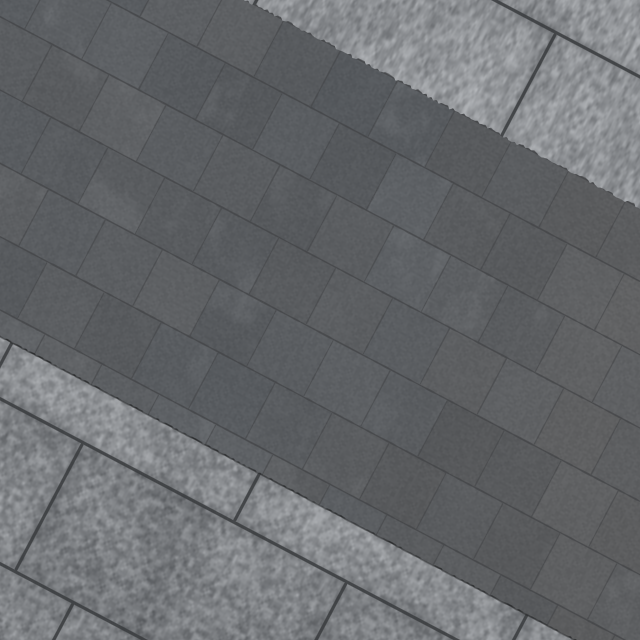
This texture is drawn by a Shadertoy shader. Its source:

```glsl
// A diagonal band of small dark paving tiles between large pale granite slabs.
// One rotated frame carries both bond patterns; sine-hash value noise adds
// granite mottling, per-tile tone, faint smears and slightly ragged borders.

const float SLOPE = 0.486;         // tilt of the paving, radians
const float BAND_LOW = 0.4193;     // band borders across the courses
const float BAND_HIGH = 1.0638;
const vec2 TILE = vec2(0.1007, 0.1013);
const float SLAB_BASE = 0.1055;
const float SLAB_HEIGHT = 0.2279;

float hash(vec2 p) {
    return fract(sin(dot(p, vec2(127.1, 311.7))) * 43758.545);
}

float noise(vec2 p) {
    vec2 cell = floor(p), f = fract(p);
    f = f * f * (3.0 - 2.0 * f);
    return mix(mix(hash(cell), hash(cell + vec2(1, 0)), f.x),
               mix(hash(cell + vec2(0, 1)), hash(cell + vec2(1, 1)), f.x), f.y);
}

float fbm(vec2 p) {
    float sum = 0.0, gain = 0.5;
    for (int i = 0; i < 4; i++) {
        sum += gain * noise(p);
        p = mat2(1.6, 1.2, -1.2, 1.6) * p + 7.3;
        gain *= 0.5;
    }
    return sum / 0.9375;
}

// Distance to the nearest whole number, in units of the given pitch
float gridDistance(float x, float pitch) {
    return abs(fract(x + 0.5) - 0.5) * pitch;
}

float lineMask(float d, float halfWidth, float aa) {
    return 1.0 - smoothstep(halfWidth - aa, halfWidth + aa, d);
}

// Reference joint of a slab course, with the slab lengths left and right of it
vec3 slabCourse(float row) {
    if (row < -0.5) return vec3(0.0742, 0.456, 0.456);
    if (row < 0.5) return vec3(-0.0293, 0.466, 0.466);
    if (row < 1.5) return vec3(0.237, 0.4375, 0.4727);
    if (row < 4.5) return vec3(0.325, 0.4375, 0.4375);
    return vec3(0.545, 0.4375, 0.4375);
}

vec3 slabs(vec2 q, float aa) {
    float course = (q.y - SLAB_BASE) / SLAB_HEIGHT;
    float row = floor(course);
    vec3 bond = slabCourse(row);
    float along = q.x - bond.x;
    float pitch = along < 0.0 ? bond.y : bond.z;
    float d = min(gridDistance(course, SLAB_HEIGHT), gridDistance(along / pitch, pitch));

    // Short granite streaks over broad cloudy stains
    float upper = step(0.75, q.y);
    vec2 stretch = mix(vec2(135.0, 115.0), vec2(160.0, 85.0), upper);
    float grain = noise(q * stretch) * 0.65 + noise(q * stretch * 1.9 + 31.0) * 0.35;
    float stain = fbm(q * 7.0 + 3.0);
    float tone = mix(0.525, 0.565, upper) + 0.025 * step(0.5, row) * (1.0 - upper);
    tone += 0.24 * (grain - 0.5) + 0.14 * (stain - 0.5);
    tone += 0.03 * (hash(vec2(row, floor(along / pitch))) - 0.5);
    tone *= 1.0 - 0.12 * exp(-d * 90.0);

    vec3 color = tone + vec3(-0.008, 0.003, 0.017);
    return mix(color, vec3(0.23, 0.24, 0.25), 0.88 * lineMask(d, 0.0025, aa));
}

vec3 tiles(vec2 q, float aa) {
    float course = (BAND_HIGH - q.y) / TILE.y;
    float row = floor(course);
    float along = q.x / TILE.x - mix(0.40, 0.91, mod(row, 2.0));
    vec2 id = vec2(floor(along), row);

    // Tone varies by tile; only some tiles carry pale smears
    float smear = smoothstep(0.5, 0.75, fbm(q * vec2(22.0, 16.0) + id * 5.7));
    float smeared = smoothstep(0.5, 0.9, hash(id + 19.0));
    float tone = 0.363 + 0.032 * (hash(id + 4.0) - 0.5);
    tone += 0.035 * smear * smeared + 0.025 * (fbm(q * 9.0) - 0.5);
    tone += 0.035 * (noise(q * 290.0) - 0.5);
    float warmth = 0.006 * smoothstep(0.2, 0.7, q.x) + 0.005 * hash(id + 8.0);
    vec3 color = tone + vec3(-0.012 + warmth, 0.002, 0.018 - warmth);

    // Bed joints are a little stronger than the short joints
    float wobble = 0.0008 * (noise(q * 120.0) - 0.5);
    float bedJoint = lineMask(gridDistance(course, TILE.y) + wobble, 0.0012, aa);
    float endJoint = lineMask(gridDistance(along, TILE.x) + wobble, 0.0010, aa);
    return mix(color, vec3(0.255, 0.26, 0.27), max(0.72 * bedJoint, 0.55 * endJoint));
}

void mainImage(out vec4 fragColor, in vec2 fragCoord) {
    vec2 p = fragCoord / iResolution.y;
    float aa = 0.75 / iResolution.y;
    float c = cos(SLOPE), s = sin(SLOPE);
    vec2 q = vec2(p.x * c - p.y * s, p.x * s + p.y * c);   // along, across

    // Ragged borders of the dark band
    float ragged = noise(vec2(q.x * 210.0, 2.0)) - 0.5;
    float aboveLow = q.y - BAND_LOW - 0.0015 * ragged;
    float belowHigh = BAND_HIGH - q.y + 0.005 * ragged;
    float band = smoothstep(-aa, aa, aboveLow) * smoothstep(-aa, aa, belowHigh);
    vec3 color = mix(slabs(q, aa), tiles(q, aa), band);

    // Thin broken shadow along the lower border
    float shadow = lineMask(abs(aboveLow), 0.0013, aa) * (0.6 + 0.6 * ragged);
    color = mix(color, vec3(0.14, 0.145, 0.15), shadow);
    fragColor = vec4(color, 1.0);
}
```
